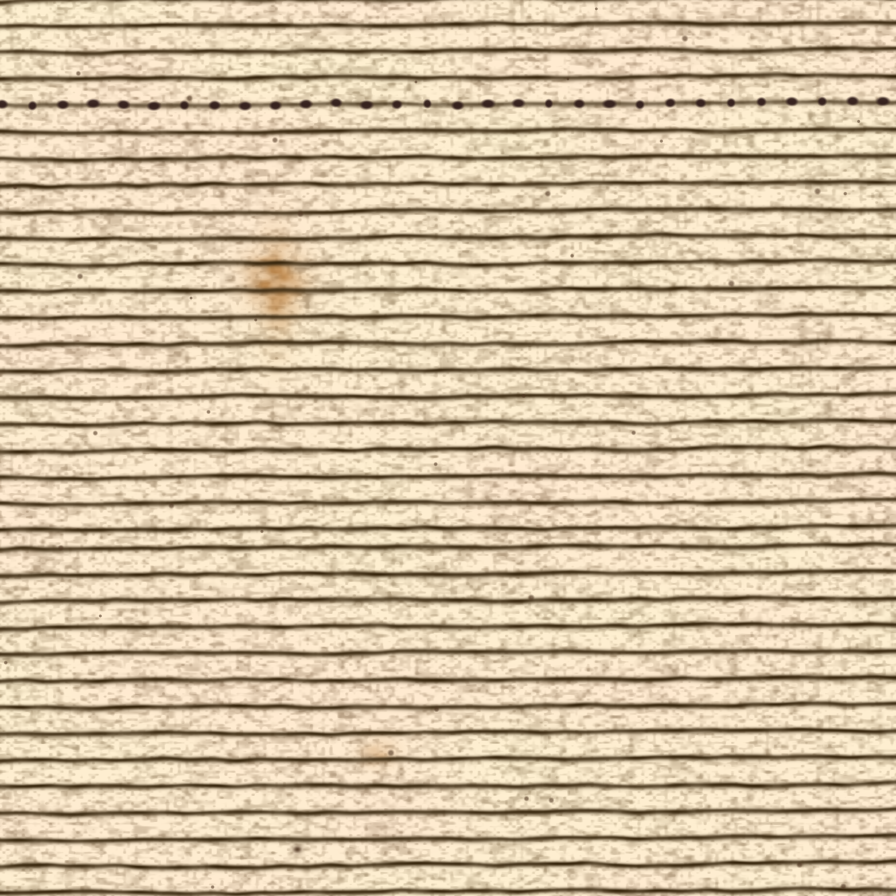
Reproduce this texture procedurally as a three.js fragment shader.

```glsl
varying vec2 vUv;

float hash(vec2 p) {
  vec3 q = fract(vec3(p.xyx) * 0.1031);
  q += dot(q, q.yzx + 33.33);
  return fract((q.x + q.y) * q.z);
}

float noise(vec2 p) {
  vec2 i = floor(p), f = fract(p);
  f = f * f * (3.0 - 2.0 * f);
  return mix(mix(hash(i), hash(i + vec2(1.0, 0.0)), f.x),
             mix(hash(i + vec2(0.0, 1.0)), hash(i + vec2(1.0, 1.0)), f.x), f.y);
}

// Soft round blot, 1 at its centre
float blot(vec2 p, vec2 centre, vec2 size) {
  vec2 d = (p - centre) / size;
  return exp(-dot(d, d));
}

vec3 paper(vec2 p) {
  float fibre = noise(p * vec2(105.0, 210.0));
  float grain = noise(p * vec2(230.0, 310.0) + 57.0);
  float patches = noise(p * vec2(7.0, 13.0) + 9.0);
  vec3 cream = mix(vec3(0.98, 0.925, 0.80), vec3(0.985, 0.90, 0.80), patches);
  float shade = 0.17 * smoothstep(0.45, 1.0, fibre) + 0.13 * smoothstep(0.4, 1.0, grain);
  return cream + 0.015 - shade * vec3(0.95, 1.0, 1.02);
}

// Sparse dark flecks, one possible per cell
float flecks(vec2 p) {
  vec2 cell = floor(p * 40.0);
  vec2 centre = 0.25 + 0.5 * vec2(hash(cell + 11.0), hash(cell + 47.0));
  float radius = mix(0.06, 0.13, hash(cell + 83.0));
  float d = length(fract(p * 40.0) - centre);
  return step(0.965, hash(cell + 5.0)) * (1.0 - smoothstep(radius * 0.4, radius * 1.5, d));
}

void main() {
  vec2 p = vUv;
  vec3 ink = vec3(0.22, 0.15, 0.05);
  vec3 color = paper(p);

  // Rust stains, broken up by the fibres
  float mottling = 0.4 + 0.9 * noise(p * vec2(75.0, 110.0) + 21.0);
  float stain = blot(p, vec2(0.308, 0.687), vec2(0.032, 0.030))
              + 0.7 * blot(p, vec2(0.308, 0.675), vec2(0.018, 0.062))
              + 0.7 * blot(p, vec2(0.423, 0.160), vec2(0.018, 0.015));
  color = mix(color, vec3(0.72, 0.49, 0.24), min(0.55 * stain * mottling, 0.8));

  // Slightly tilted rows, with one narrow gap
  float down = 1.0 - p.y + 0.004 * p.x;
  down += 0.0095 * step(0.602, down);
  float row = floor(down / 0.0296 + 0.5);
  float offset = down - row * 0.0296;
  offset += 0.0036 * (noise(vec2(p.x * 11.0, row * 0.6)) - 0.5);
  offset += 0.0020 * (noise(vec2(p.x * 38.0, row * 7.3)) - 0.5);

  // Furrow: crisp above, softer shadow below
  float width = mix(0.0026, 0.0035, smoothstep(-0.001, 0.001, offset));
  width *= 0.85 + 0.3 * noise(vec2(p.x * 30.0, row * 5.1 + 40.0));
  float strength = 0.76 + 0.26 * noise(vec2(p.x * 45.0, row * 3.7 + 90.0));
  float furrow = strength * exp(-offset * offset / (width * width));

  // Stitches along the fifth row
  float stitched = 1.0 - step(0.5, abs(row - 4.0));
  float along = p.x * 29.5 + 0.43;
  float stitch = floor(along);
  float halfLength = mix(0.0045, 0.0085, hash(vec2(stitch, 4.0)));
  vec2 local = vec2((fract(along) - 0.5) / 29.5,
                    offset + 0.003 * (hash(vec2(stitch, 9.0)) - 0.5));
  float knot = 1.0 - smoothstep(0.5, 1.2, length(local / vec2(halfLength, 0.0052)));
  furrow *= 1.0 - 0.25 * stitched;

  color = mix(color, ink, furrow);
  color = mix(color, vec3(0.20, 0.12, 0.11), 0.95 * stitched * knot);

  // Flecks and one larger spot
  float spot = blot(p, vec2(0.332, 0.052), vec2(0.005, 0.004));
  color = mix(color, vec3(0.30, 0.20, 0.12), max(0.6 * flecks(p), 0.9 * spot));

  gl_FragColor = vec4(clamp(color, 0.0, 1.0), 1.0);
}
```
